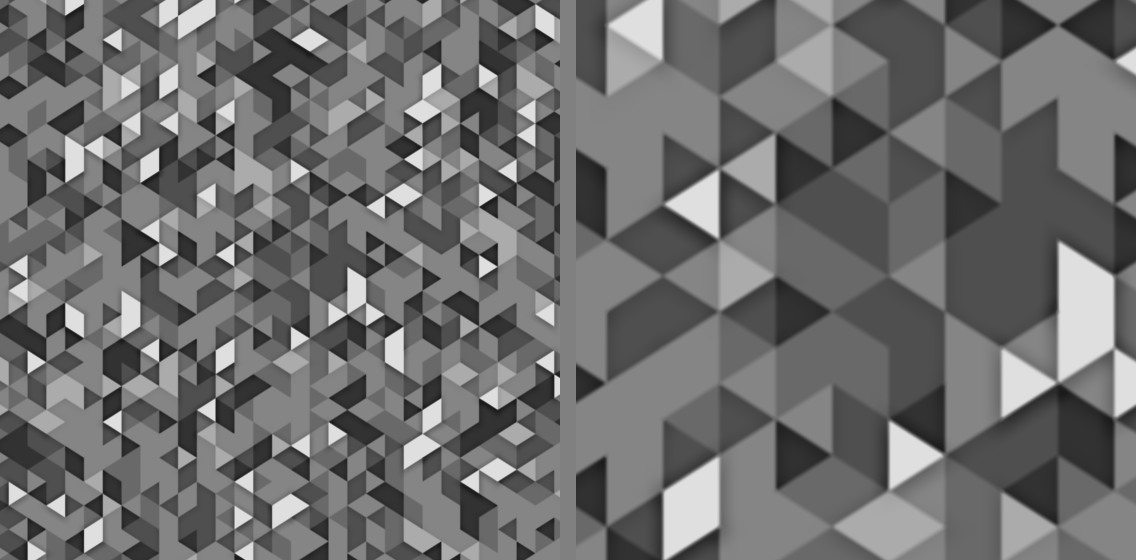
Left: the whole. Right: its middle third, enlarged.
A Shadertoy shader for this pattern:

```glsl
#define COLUMNS 29.77       // triangle columns per canvas height
#define ROWS 23.45          // vertical triangle sides per canvas height
#define MERGE 0.45          // chance that a triangle joins a neighbour
#define EDGE 0.0019         // edge softness, in canvas units
#define SHADOW_SPREAD 0.36  // shadow reach, in triangle heights
#define SHADOW_DEPTH 1.9
#define SHADOW_STEP 0.11    // tone difference that casts no shadow

const float WHITE = 0.875, LIGHT = 0.67, BASE = 0.52;
const float MEDIUM = 0.41, DARK = 0.31, BLACK = 0.195;

float hash(vec3 p) {
    p = fract(p * vec3(0.1031, 0.1030, 0.0973));
    p += dot(p, p.yzx + 33.33);
    return fract((p.x + p.y) * p.z);
}

// Grey level of a triangle; side 0 points right, side 1 points left
float triangleTone(vec2 cell, float side) {
    vec3 key = vec3(cell + 40.0, side);
    // Some right-pointing triangles copy one of their three neighbours
    if (side < 0.5 && hash(key + 17.0) < MERGE) {
        float pick = floor(3.0 * hash(key + 71.0));
        key.z = 1.0;
        if (pick == 1.0) key.x -= 1.0;
        if (pick == 2.0) key.y -= 1.0;
    }
    float h = hash(key + 5.0);
    if (h < 0.06) return WHITE;
    if (h < 0.12) return LIGHT;
    if (h < 0.27) return BLACK;
    if (h < 0.45) return DARK;
    if (h < 0.625) return MEDIUM;
    return BASE;
}

// Coverage of a triangle whose three borders are blurred by the given width
float coverage(vec2 q, float side, float width) {
    vec3 inside = vec3(q, 1.0 - q.x - q.y);
    if (side > 0.5) inside = vec3(1.0 - q, q.x + q.y - 1.0);
    vec3 c = smoothstep(-width, width, inside);
    return c.x * c.y * c.z;
}

void mainImage(out vec4 fragColor, in vec2 fragCoord) {
    vec2 p = fragCoord / iResolution.y;
    p = (p - vec2(0.0156, 0.012)) * vec2(COLUMNS, ROWS);

    // Skewed axes turn the triangle lattice into halved unit squares
    vec2 skewed = vec2(p.x, p.y - 0.5 * p.x);
    vec2 cell = floor(skewed), local = skewed - cell;
    float edge = max(EDGE, 0.75 / iResolution.y) * COLUMNS;

    // Flat tones with smooth edges
    float tones[18];
    float sum = 0.0, weight = 0.0;
    for (int i = 0; i < 18; i++) {
        float side = float(i % 2);
        vec2 offset = vec2(float((i / 2) % 3), float(i / 6)) - 1.0;
        tones[i] = triangleTone(cell + offset, side);
        float c = coverage(local - offset, side, edge);
        sum += c * tones[i];
        weight += c;
    }
    float grey = sum / weight;

    // Brighter triangles drop a soft shadow, shifted slightly downwards
    float shade = 0.0;
    vec2 lifted = local + vec2(0.0, 0.05);
    for (int i = 0; i < 18; i++) {
        float side = float(i % 2);
        vec2 offset = vec2(float((i / 2) % 3), float(i / 6)) - 1.0;
        float rise = max(tones[i] - grey - SHADOW_STEP, 0.0);
        shade += rise * coverage(lifted - offset, side, SHADOW_SPREAD);
    }
    grey *= 1.0 - min(SHADOW_DEPTH * shade, 0.45);

    fragColor = vec4(vec3(grey), 1.0);
}
```
